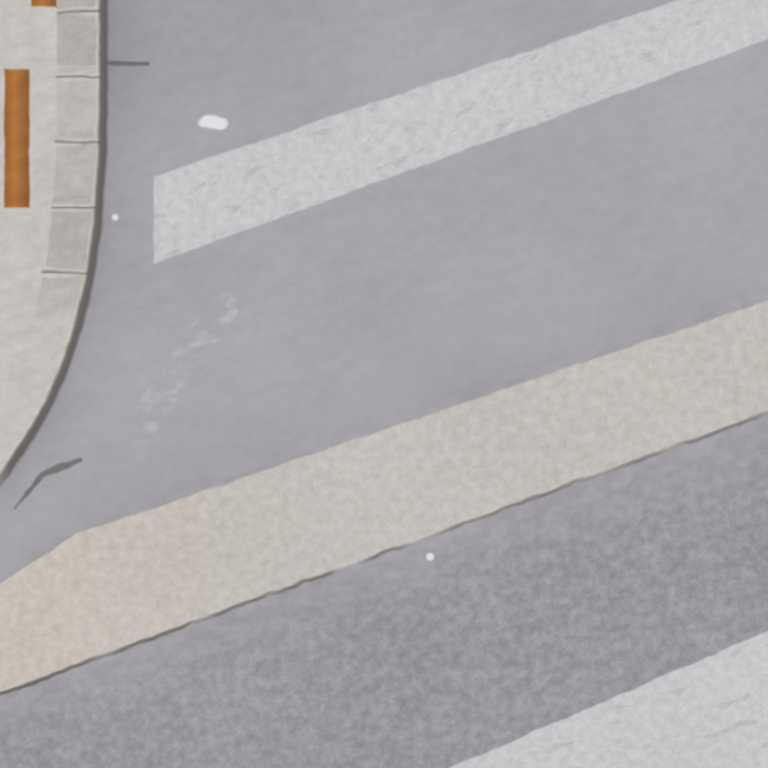
Give the GLSL for this texture, as a WebGL 1 fragment shader.

```glsl
precision highp float;
// Worn crosswalk stripes rising across grey asphalt, beside a curved curb.
// Stripes come from a loop of sloped bands; curb, cracks and posts are distance
// shapes; gradient noise adds scuffs, grain and broad tonal patches.

#define ROAD vec3(0.655, 0.648, 0.668)
#define PAINT vec3(0.785, 0.778, 0.785)
#define WARM_PAINT vec3(0.765, 0.745, 0.725)
#define PAVEMENT vec3(0.770, 0.752, 0.735)
#define SHADE vec3(0.36, 0.345, 0.34)
#define POST vec3(0.70, 0.46, 0.25)
#define STRIPES 3
#define PITCH 0.431
#define SLOPE 0.338
#define WEAR 0.42
#define GRAIN 0.075
#define SOFT 0.0025

uniform vec2 u_resolution;

vec2 gradient(vec2 cell) {
  float a = 6.2832 * fract(sin(dot(cell, vec2(127.1, 311.7))) * 43758.5);
  return vec2(cos(a), sin(a));
}

float noise(vec2 p) {
  vec2 i = floor(p), f = fract(p);
  vec2 u = f * f * f * (f * (f * 6.0 - 15.0) + 10.0);
  vec2 e = vec2(1.0, 0.0);
  return mix(mix(dot(gradient(i), f), dot(gradient(i + e), f - e), u.x),
             mix(dot(gradient(i + e.yx), f - e.yx), dot(gradient(i + 1.0), f - 1.0), u.x), u.y);
}

float fbm(vec2 p) {
  float sum = 0.0, amp = 0.6;
  for (int i = 0; i < 4; i++) {
    sum += amp * noise(p);
    p = mat2(1.6, 1.2, -1.2, 1.6) * p + 7.3;
    amp *= 0.55;
  }
  return sum;
}

float fill(float d) {
  float w = max(SOFT, 0.7 / min(u_resolution.x, u_resolution.y));
  return smoothstep(w, -w, d);
}

float box(vec2 p, vec2 halfSize) {
  vec2 d = abs(p) - halfSize;
  return max(d.x, d.y);
}

float segment(vec2 p, vec2 a, vec2 b) {
  vec2 ab = b - a;
  return length(p - a - ab * clamp(dot(p - a, ab) / dot(ab, ab), 0.0, 1.0));
}

void main() {
  vec2 p = gl_FragCoord.xy / u_resolution;
  vec2 along = vec2(p.x + 0.35 * p.y, p.y - 0.35 * p.x);  // axes of the stripes
  float patches = fbm(p * 5.0);
  float scuffs = fbm(along * vec2(26.0, 55.0));
  float grain = fbm(p * 85.0 + 3.0);
  float wobble = 0.004 * noise(p * 22.0) + 0.002 * noise(p * 70.0);

  // Asphalt: smooth in the middle, coarser and darker in the near lane
  float nearLane = smoothstep(0.12, 0.0, along.y);
  vec3 color = ROAD + 0.035 * patches + 0.025 * scuffs;
  color -= 0.035 * nearLane + 0.03 * smoothstep(0.72, 0.95, along.y);
  color += GRAIN * grain * mix(0.25, 1.3, nearLane);
  color += 0.05 * fill(segment(p, vec2(0.18, 0.44), vec2(0.29, 0.6)) - 0.02) * smoothstep(-0.1, 0.4, scuffs);

  // Painted stripes, wider towards the bottom
  for (int i = 0; i < STRIPES; i++) {
    float n = float(i);
    float isMiddle = 1.0 - abs(n - 1.0);
    float right = 1.04 - PITCH * n;
    float top = right - (SLOPE + 0.09 * max(n - 1.0, 0.0)) * (1.0 - p.x);
    top -= 0.32 * max(0.098 - p.x, 0.0);
    float bottom = right - 0.091 - 0.055 * n - 0.366 * (1.0 - p.x);
    float end = 0.2 - 0.25 * n - p.x;
    float edge = max(max(p.y - top, bottom - p.y) * 0.94, end) + wobble * 0.6;

    // Rough tar above the middle stripe and a broken seam below it
    float above = p.y - top;
    color -= 0.045 * isMiddle * exp(-max(above, 0.0) * 30.0) * smoothstep(-0.3, 0.3, scuffs);
    float worn = WEAR * smoothstep(0.08, 0.48, scuffs + 0.25 * grain) * (1.0 - 0.55 * isMiddle);
    vec3 paint = mix(PAINT, WARM_PAINT, isMiddle);
    paint += isMiddle * vec3(0.02, 0.005, -0.012) * smoothstep(0.4, 0.0, p.x);
    paint += GRAIN * grain + 0.03 * scuffs + 0.02 * patches;
    color = mix(color, mix(paint, ROAD - 0.04, worn), fill(edge));
    float seam = fill(abs(p.y - bottom + wobble) - 0.0025);
    float broken = smoothstep(-0.35, 0.15, noise(along * vec2(13.0, 3.0)));
    color = mix(color, SHADE, isMiddle * seam * broken * mix(0.75, 0.45, p.x));
  }

  // Pavement with curb stones, bounded by a shaded curve
  float drop = max(1.0 - p.y, 0.0);
  float bend = 0.743 * pow(drop, 3.63);
  float steep = 2.7 * pow(drop, 2.63);
  float curb = (p.x - 0.135 + bend) / sqrt(1.0 + steep * steep) + wobble * 0.5;
  vec3 slab = PAVEMENT + 0.06 * scuffs + 0.04 * grain;
  float stoneRow = fract((drop - 0.015) / 0.085);
  float stone = fill(box(vec2(curb + 0.035, (stoneRow - 0.5) * 0.085), vec2(0.025, 0.037)) + wobble);
  float upper = smoothstep(0.55, 0.65, p.y);
  slab -= upper * stone * (0.055 + 0.07 * noise(vec2(floor(drop / 0.085), 2.5) * 1.7));
  float joint = fill(abs(stoneRow - 0.5 + wobble * 8.0) * 0.085 - 0.041);
  slab = mix(slab, SHADE, upper * (1.0 - joint) * fill(abs(curb + 0.032) - 0.03) * 0.5);
  color -= 0.06 * exp(-max(curb, 0.0) * 35.0) * smoothstep(0.3, 0.4, p.y);
  color = mix(color, slab, fill(curb));
  color = mix(color, SHADE, 0.85 * smoothstep(0.009, 0.002, abs(curb)) * smoothstep(0.34, 0.4, p.y));

  // Gutter cracks
  float crack = segment(p, vec2(0.02, 0.339), vec2(0.055, 0.382));
  crack = min(crack, segment(p, vec2(0.055, 0.382), vec2(0.104, 0.401)));
  crack = min(crack, segment(p, vec2(0.14, 0.918), vec2(0.192, 0.917)));
  color = mix(color, SHADE, 0.65 * fill(crack + wobble - 0.003));

  // Orange posts, shaded across their width
  for (int i = 0; i < 2; i++) {
    vec2 q = p - vec2(0.022, 0.82) - float(i) * vec2(0.035, 0.262);
    vec3 wood = POST * (1.0 - 12.0 * abs(q.x + 0.003)) + 0.06 * scuffs;
    color = mix(color, wood, fill(box(q, vec2(0.016, 0.09)) + wobble * 0.3));
  }

  // Pale litter
  float litter = length((p - vec2(0.278, 0.84)) * vec2(0.5, 1.0)) - 0.009 + wobble * 1.5;
  litter = min(litter, length(p - vec2(0.15, 0.717)) - 0.004);
  litter = min(litter, length(p - vec2(0.56, 0.275)) - 0.005);
  color = mix(color, vec3(0.92, 0.92, 0.93), 0.85 * fill(litter));

  gl_FragColor = vec4(clamp(color, 0.0, 1.0), 1.0);
}
```
